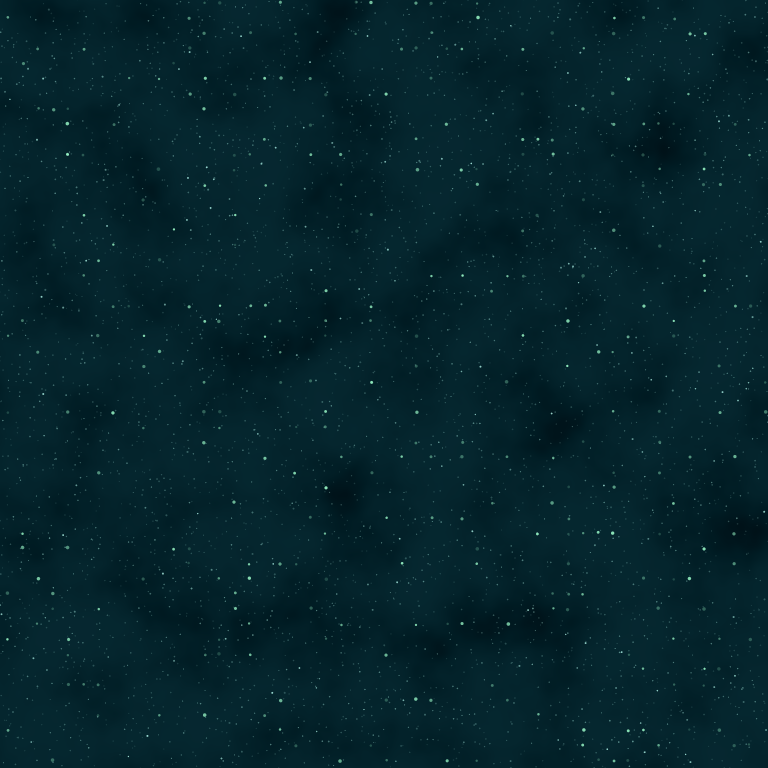
Reproduce this texture procedurally as a Shadertoy shader.

```glsl
// Deep teal night sky: soft dark clouds from layered gradient noise,
// covered by three layers of hashed stars, from fine dust to mint beacons.
// Each star layer is a jittered grid where only some cells hold a star.

const vec3 DEEP_SKY = vec3(-0.030, 0.045, 0.070); // negative red clips to black
const vec3 HAZE_SKY = vec3(0.027, 0.165, 0.198);
const vec3 DUST_TINT = vec3(0.78, 0.95, 0.86);
const vec3 BEACON_TINT = vec3(0.62, 1.00, 0.80);

const float CLOUD_SCALE = 8.0;   // largest clouds per canvas height
const int CLOUD_OCTAVES = 4;
const float CLOUD_GAIN = 0.48;
const float CLOUD_LEVEL = 0.77;  // average share of haze
const float CLOUD_CONTRAST = 0.45;
const float CLOUD_SKEW = 0.35;   // deepens the dark side

// Star layers: cells per height, share of cells filled, radius, jitter
const vec4 DUST = vec4(150.0, 0.19, 0.00085, 1.0);
const vec4 SPARKS = vec4(90.0, 0.055, 0.0011, 1.0);
const vec4 BEACONS = vec4(50.7, 0.11, 0.0020, 0.12);

// Integer hash giving three values from 0 to 1
vec3 hash3(vec2 cell, uint seed) {
    uvec3 v = uvec3(ivec3(ivec2(cell), 0)) + uvec3(0u, 0u, seed);
    v = v * 1664525u + 1013904223u;
    v.x += v.y * v.z;
    v.y += v.z * v.x;
    v.z += v.x * v.y;
    v ^= v >> 16u;
    v.x += v.y * v.z;
    v.y += v.z * v.x;
    v.z += v.x * v.y;
    return vec3(v >> 8u) / 16777216.0;
}

float gradientDot(vec2 cell, vec2 offset, uint seed) {
    float angle = 6.28318 * hash3(cell, seed).x;
    return dot(vec2(cos(angle), sin(angle)), offset);
}

float gradientNoise(vec2 p, uint seed) {
    vec2 cell = floor(p);
    vec2 f = p - cell;
    vec2 w = f * f * f * (f * (f * 6.0 - 15.0) + 10.0);
    vec2 e = vec2(1.0, 0.0);
    float low = mix(gradientDot(cell, f, seed),
                    gradientDot(cell + e.xy, f - e.xy, seed), w.x);
    float high = mix(gradientDot(cell + e.yx, f - e.yx, seed),
                     gradientDot(cell + e.xx, f - e.xx, seed), w.x);
    return mix(low, high, w.y);
}

float clouds(vec2 p) {
    float sum = 0.0;
    float amplitude = 1.0;
    p *= CLOUD_SCALE;
    for (int i = 0; i < CLOUD_OCTAVES; i++) {
        sum += amplitude * gradientNoise(p, uint(i) + 11u);
        amplitude *= CLOUD_GAIN;
        p = p * 2.0 + 3.7;
    }
    return sum;
}

// Brightness of one star layer, with edges smoothed over one pixel
float stars(vec2 p, vec4 layer, float dimmest, float falloff, uint seed) {
    float pixel = 1.0 / iResolution.y;
    vec2 home = floor(p * layer.x);
    float light = 0.0;
    for (int y = -1; y <= 1; y++) {
        for (int x = -1; x <= 1; x++) {
            vec2 cell = home + vec2(x, y);
            vec3 place = hash3(cell, seed);
            vec3 traits = hash3(cell, seed + 1u);
            if (place.z > layer.y) continue;
            vec2 center = (cell + 0.5 + layer.w * (place.xy - 0.5)) / layer.x;
            float radius = layer.z * mix(0.7, 1.15, traits.x);
            float disc = clamp((radius - distance(p, center)) / pixel + 0.5, 0.0, 1.0);
            float power = mix(dimmest, 1.0, pow(traits.y, falloff));
            light = max(light, disc * power);
        }
    }
    return light;
}

void mainImage(out vec4 fragColor, in vec2 fragCoord) {
    vec2 p = fragCoord / iResolution.y;

    // Sky
    float n = clouds(p);
    float haze = CLOUD_LEVEL + CLOUD_CONTRAST * n - CLOUD_SKEW * n * n;
    vec3 color = max(mix(DEEP_SKY, HAZE_SKY, clamp(haze, 0.0, 1.0)), 0.0);

    // Stars
    color += DUST_TINT * 0.42 * stars(p, DUST, 0.25, 2.0, 101u);
    color += DUST_TINT * 0.75 * stars(p, SPARKS, 0.25, 2.0, 211u);
    color = mix(color, BEACON_TINT, 0.9 * stars(p, BEACONS, 0.2, 1.3, 307u));

    fragColor = vec4(min(color, 1.0), 1.0);
}
```
